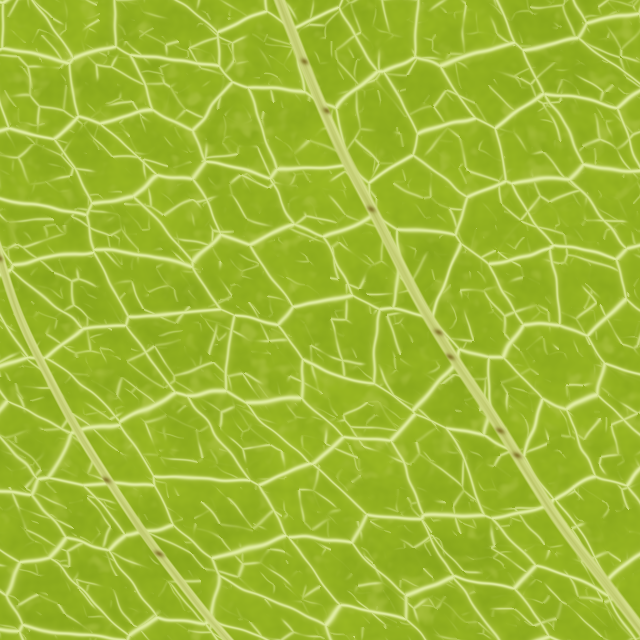
Reproduce this texture procedurally as a WebGL 1 fragment shader.

```glsl
precision highp float;
uniform vec2 u_resolution;

const vec3 DARK_GREEN = vec3(0.525, 0.648, 0.105);
const vec3 LEAF_GREEN = vec3(0.605, 0.724, 0.135);
const vec3 PALE_GREEN = vec3(0.680, 0.765, 0.270);
const vec3 VEIN_CREAM = vec3(0.875, 0.925, 0.630);
const vec3 RIB_EDGE = vec3(0.830, 0.870, 0.540);
const vec3 RIB_CORE = vec3(0.735, 0.775, 0.405);
const vec3 SPECK_BROWN = vec3(0.520, 0.480, 0.170);

vec2 hash2(vec2 p) {
  vec2 q = vec2(dot(p, vec2(127.1, 311.7)), dot(p, vec2(269.5, 183.3)));
  return fract(sin(q) * 43758.5453);
}

float cornerGradient(vec2 cell, vec2 offset) {
  return dot(hash2(cell) * 2.0 - 1.0, offset);
}

float gradientNoise(vec2 p) {
  vec2 i = floor(p), f = fract(p);
  vec2 u = f * f * f * (f * (f * 6.0 - 15.0) + 10.0);
  vec2 e = vec2(1.0, 0.0);
  float low = mix(cornerGradient(i, f), cornerGradient(i + e.xy, f - e.xy), u.x);
  float high = mix(cornerGradient(i + e.yx, f - e.yx), cornerGradient(i + e.xx, f - e.xx), u.x);
  return mix(low, high, u.y);
}

vec2 warp(vec2 p, float frequency, float amount) {
  vec2 q = p * frequency;
  return amount * vec2(gradientNoise(q + 3.7), gradientNoise(q + 41.3));
}

vec2 cellPoint(vec2 id, vec2 jitter) {
  return 0.5 + (hash2(id) - 0.5) * jitter;
}

// Returns distance to the nearest cell wall, how level it is, and its random id
vec3 cellWalls(vec2 p, vec2 jitter) {
  vec2 home = floor(p), f = fract(p);
  vec2 nearestCell = vec2(0.0), nearest = vec2(0.0);
  float best = 8.0;
  for (int y = -1; y <= 1; y++) {
    for (int x = -1; x <= 1; x++) {
      vec2 cell = vec2(float(x), float(y));
      vec2 r = cell + cellPoint(home + cell, jitter) - f;
      float d = dot(r, r);
      if (d < best) { best = d; nearest = r; nearestCell = cell; }
    }
  }
  vec3 wall = vec3(8.0, 0.0, 0.0);
  for (int y = -2; y <= 2; y++) {
    for (int x = -2; x <= 2; x++) {
      vec2 cell = nearestCell + vec2(float(x), float(y));
      vec2 r = cell + cellPoint(home + cell, jitter) - f;
      vec2 gap = r - nearest;
      if (dot(gap, gap) > 0.0001) {
        vec2 normal = normalize(gap);
        float d = dot(0.5 * (r + nearest), normal);
        if (d < wall.x) {
          vec2 pairId = 2.0 * home + cell + nearestCell;
          wall = vec3(d, abs(normal.y), hash2(pairId + 0.5).x);
        }
      }
    }
  }
  return wall;
}

float softLine(float d, float width) {
  return exp(-d * d / (width * width));
}

// Signed distance to a rib running down the leaf along a parabola
float ribDistance(float x, float t, vec3 curve) {
  float slope = curve.y + 2.0 * curve.z * t;
  return (x - curve.x - t * (curve.y + curve.z * t)) / sqrt(1.0 + slope * slope);
}

vec3 paintRib(vec3 base, float d, float along, float width) {
  float streak = gradientNoise(vec2(d * 320.0, along * 14.0));
  float core = softLine(d + 0.1 * width, width * 0.5);
  vec3 color = mix(RIB_EDGE, RIB_CORE, clamp(core * 0.8 + streak * 0.6, 0.0, 1.0));
  float cell = floor(along * 26.0);
  vec2 random = hash2(vec2(cell, 7.0));
  vec2 offset = vec2(d - (random.y - 0.5) * width, (fract(along * 26.0) - 0.5) / 26.0);
  color = mix(color, SPECK_BROWN, step(0.72, random.x) * softLine(length(offset), 0.005));
  return mix(base, color, 1.0 - smoothstep(width * 0.65, width * 1.1, abs(d)));
}

void main() {
  vec2 uv = gl_FragCoord.xy / u_resolution;
  vec2 bent = uv + warp(uv, 6.0, 0.022) + warp(uv, 24.0, 0.006);
  vec2 ribPos = uv + warp(uv, 5.0, 0.006);
  float mainRib = ribDistance(ribPos.x, 1.0 - ribPos.y, vec3(0.436, 0.377, 0.2));
  float sideRib = ribDistance(ribPos.x, 0.6 - ribPos.y, vec3(0.0, 0.3, 0.5));

  // Leaf coordinates: lateral veins rise away from the rib on the right
  float t = 1.0 - bent.y;
  float side = bent.x - 0.436 - t * (0.377 + 0.2 * t);
  float rise = side < 0.0 ? 0.1 * side : 0.13 * (1.0 - exp(-4.0 * side));
  vec2 leaf = vec2(side, bent.y - rise);

  // Three orders of vein mesh, the finer ones broken into free endings
  vec3 coarse = cellWalls(leaf * vec2(8.5, 9.5) + 20.0, vec2(0.85, 0.6));
  vec3 medium = cellWalls(leaf * 18.0 + 50.0, vec2(0.9));
  vec3 fine = cellWalls((leaf + warp(uv, 40.0, 0.006)) * 34.0 + 90.0, vec2(0.95));
  float coarseD = coarse.x / 9.0, mediumD = medium.x / 18.0, fineD = fine.x / 34.0;
  float lateral = smoothstep(0.6, 0.95, coarse.y);
  float mediumKeep = smoothstep(0.25, 0.55, medium.z) * smoothstep(-0.25, 0.12, gradientNoise(uv * 22.0));
  float fineKeep = smoothstep(0.45, 0.75, fine.z) * smoothstep(-0.1, 0.25, gradientNoise(uv * 30.0 + 9.0));

  // Blade with soft mottling
  float tone = 0.55 + 0.5 * gradientNoise(uv * 5.0) + 0.6 * gradientNoise(uv * 19.0 + 5.0);
  tone += 0.3 * gradientNoise(uv * 75.0);
  vec3 color = mix(DARK_GREEN, LEAF_GREEN, clamp(tone, 0.0, 1.0));
  float blotch = gradientNoise(uv * 28.0 + 17.0) + 0.5 * gradientNoise(uv * 60.0) + 0.4 * gradientNoise(uv * 4.0 + 8.0);
  color = mix(color, PALE_GREEN, 0.65 * smoothstep(0.12, 0.6, blotch));

  // Pale halos, then the veins themselves
  float halo = max(0.5 * softLine(coarseD, 0.0075), 0.35 * mediumKeep * softLine(mediumD, 0.006));
  color = mix(color, PALE_GREEN, halo);
  float vein = softLine(coarseD, mix(0.0023, 0.0034, lateral)) * mix(0.85, 1.0, lateral);
  vein = max(vein, 0.72 * mediumKeep * softLine(mediumD, 0.0021));
  vein = max(vein, 0.45 * fineKeep * softLine(fineD, 0.0018));
  color = mix(color, VEIN_CREAM, vein);

  color = paintRib(color, sideRib, uv.y + 3.0, 0.0075);
  color = paintRib(color, mainRib, uv.y, 0.0095);
  gl_FragColor = vec4(color, 1.0);
}
```
